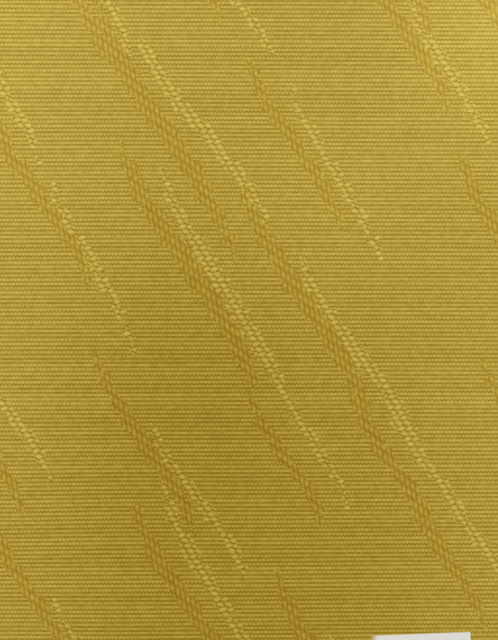
This texture is drawn by a Shadertoy shader. Its source:

```glsl
const float PI = 3.14159265;
const float RIBS = 150.0;       // weft ribs per canvas height
const vec3 SHADOW_GOLD = vec3(0.57, 0.46, 0.125);
const vec3 LIGHT_GOLD = vec3(0.82, 0.72, 0.345);
const vec3 MATTE_TINT = vec3(1.0, 0.985, 0.9);
const vec3 LABEL_WHITE = vec3(0.86, 0.85, 0.83);

float hash(vec2 p) {
    vec3 q = fract(vec3(p.xyx) * 0.1031);
    q += dot(q, q.yzx + 33.33);
    return fract((q.x + q.y) * q.z);
}

float noise(vec2 p) {
    vec2 cell = floor(p);
    vec2 f = fract(p);
    f = f * f * (3.0 - 2.0 * f);
    float low = mix(hash(cell), hash(cell + vec2(1, 0)), f.x);
    float high = mix(hash(cell + vec2(0, 1)), hash(cell + vec2(1, 1)), f.x);
    return mix(low, high, f.y);
}

float wave(float x) {
    return 0.5 + 0.5 * cos(2.0 * PI * x);
}

// Plain ground: horizontal ribs, their gaps dotted by staggered warp threads
float groundWeave(vec2 p) {
    float row = floor(p.y * RIBS);
    float rib = smoothstep(0.0, 0.9, wave(p.y * RIBS - 0.5));
    float warp = wave(p.x * 165.0 + 0.5 * row);
    float thread = 0.1 * (hash(vec2(row, 3.0)) - 0.5);
    return 0.08 + 0.5 * rib + 0.3 * warp * (1.0 - 0.7 * rib) + thread;
}

// Matte figure: long upright stitches, stepped from column to column
float matteWeave(vec2 p) {
    float x = p.x * 140.0 + p.y * 22.0;
    float column = floor(x);
    float thread = wave(x - column - 0.5);
    float stitch = wave(p.y * 62.0 + column * 0.36);
    return 0.14 + 0.26 * thread + 0.28 * stitch;
}

// Bright figure: short floats that zigzag from row to row
float brightWeave(vec2 p) {
    float y = p.y * RIBS * 0.8;
    float row = floor(y);
    float across = y - row - 0.5;
    float lean = 1.0 - 2.0 * mod(row, 2.0);
    float thread = wave(across);
    float stitch = wave(p.x * 78.0 + 0.3 * lean * across + 0.36 * row);
    return 0.14 + 0.42 * thread + 0.36 * smoothstep(0.05, 0.65, stitch);
}

// Tapered S-shaped leaf falling to the right, its edge broken by stitches
float leaf(vec2 p, vec2 tip, vec2 size, float halfWidth) {
    float t = (tip.y - p.y) / size.y;
    float along = clamp(t, 0.0, 1.0);
    float bend = mix(along, smoothstep(0.0, 1.0, along), 0.6);
    float taper = pow(4.0 * along * (1.0 - along), 0.7);
    float side = p.x - tip.x - size.x * bend;
    float row = floor(p.y * RIBS * 0.8);
    float ragged = 0.012 * (hash(vec2(row, 7.0 + step(0.0, side))) - 0.5);
    float inside = step(0.0, t) * step(t, 1.0);
    float edge = abs(side) + ragged - halfWidth * taper;
    return inside * (1.0 - smoothstep(-0.002, 0.002, edge));
}

// Coverage of matte (x) and bright (y) leaves, scattered in loose pairs
vec2 leafPairs(vec2 p) {
    vec2 cover = vec2(0.0);
    for (int j = 0; j < 5; j++) {
        for (int i = 0; i < 5; i++) {
            vec2 id = vec2(i, j);
            vec2 jitter = vec2(hash(id + 11.3), hash(id + 47.9)) - 0.5;
            vec2 tip = vec2(-0.27, 0.22) + vec2(0.235, 0.26) * id;
            tip += vec2(0.11 * mod(id.y, 2.0), 0.0) + jitter * vec2(0.17, 0.22);
            float scale = mix(0.65, 1.25, hash(id + 83.1));
            vec2 size = vec2(0.18, 0.34) * scale;
            float drift = hash(id + 29.7);
            vec2 shift = vec2(0.04 + 0.05 * drift, 0.04 - 0.16 * drift);
            vec2 brightSize = size * vec2(0.95, mix(0.75, 1.1, hash(id + 61.5)));
            cover.x = max(cover.x, leaf(p, tip, size, 0.015 * scale));
            cover.y = max(cover.y, leaf(p, tip + shift, brightSize, 0.012 * scale));
        }
    }
    return cover;
}

// Broad light: bright above, dim through the middle, uneven across
float broadLight(vec2 uv) {
    float fall = 0.38 * (uv.y - 0.5);
    float hollow = 0.3 * (length(uv - vec2(0.5, 0.4)) - 0.4);
    return fall + hollow + 0.24 * (noise(uv * 3.0 + 5.0) - 0.5);
}

// Sliver of a pale label at the lower edge
float label(vec2 uv) {
    float sides = smoothstep(0.74, 0.76, uv.x) * (1.0 - smoothstep(0.943, 0.947, uv.x));
    float top = 0.007 + 0.03 * (uv.x - 0.75);
    return sides * (1.0 - smoothstep(top - 0.002, top + 0.002, uv.y));
}

void mainImage(out vec4 fragColor, in vec2 fragCoord) {
    vec2 uv = fragCoord / iResolution.xy;
    vec2 p = fragCoord / iResolution.y;

    // Slight sag of the cloth bends the threads
    vec2 cloth = p + vec2(0.0, 0.012 * p.x * (p.y - 0.6));
    cloth.y += 0.002 * (noise(p * 5.0) - 0.5);

    vec2 cover = leafPairs(p);
    float tone = groundWeave(cloth);
    tone = mix(tone, brightWeave(cloth), cover.y);
    tone = mix(tone, matteWeave(cloth), cover.x);

    // Fibre grain and broad uneven light
    tone += 0.22 * (noise(cloth * vec2(200.0, 300.0)) - 0.5) + broadLight(uv);

    vec3 color = mix(SHADOW_GOLD, LIGHT_GOLD, clamp(tone, -0.1, 1.1));
    color *= mix(vec3(1.0), MATTE_TINT, cover.x);
    color = mix(color, LABEL_WHITE, label(uv));
    fragColor = vec4(color, 1.0);
}
```
